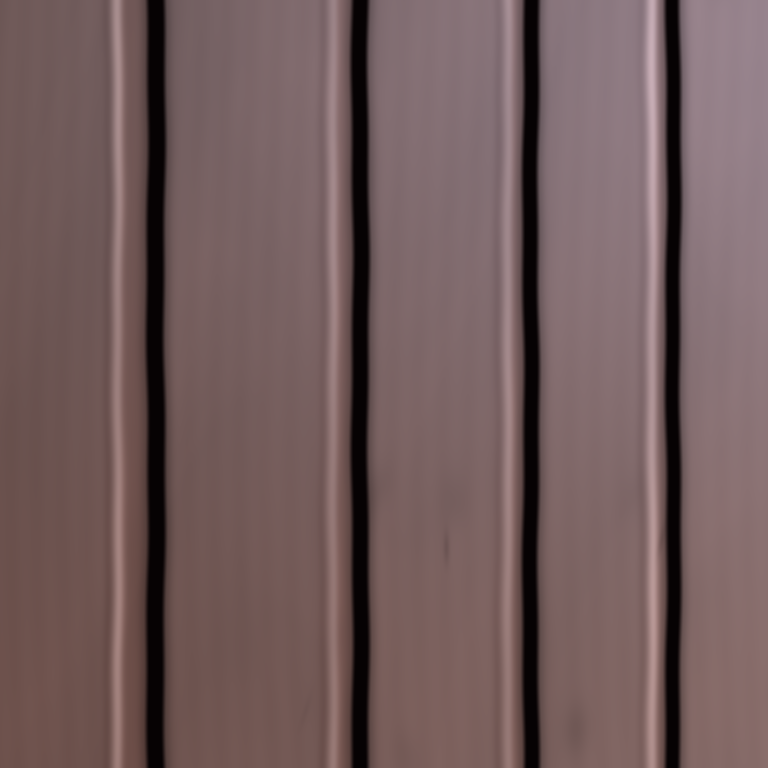
Reproduce this texture procedurally as a WebGL 2 fragment shader.

```glsl
#version 300 es
precision highp float;

uniform vec2 u_resolution;
out vec4 fragColor;

const int GROOVE_COUNT = 4;
const float FIRST_GROOVE = 0.203;
const float FIRST_SPACING = 0.266;
const float SPACING_RATIO = 0.835;

const vec3 LEFT_LOW = vec3(0.41, 0.305, 0.285);
const vec3 LEFT_HIGH = vec3(0.43, 0.345, 0.34);
const vec3 RIGHT_LOW = vec3(0.52, 0.415, 0.405);
const vec3 RIGHT_HIGH = vec3(0.585, 0.51, 0.55);
const vec3 GROOVE_DARK = vec3(0.025, 0.006, 0.01);
const vec3 SCRATCH_DARK = vec3(0.27, 0.20, 0.20);

float hash(vec2 p) {
    return fract(sin(dot(p, vec2(127.1, 311.7))) * 43758.5453);
}

float gauss(float d, float width) {
    return exp(-d * d / (width * width));
}

// Layered sines: broad mottling stretched along the boards
float mottling(vec2 p) {
    float sum = 0.0;
    float amp = 0.5;
    for (int i = 0; i < 4; i++) {
        p += vec2(sin(p.y * 0.7 + 1.3), sin(p.x * 0.8 + 2.1));
        sum += amp * sin(p.x) * sin(p.y + 0.6);
        p = p * 1.8 + 2.7;
        amp *= 0.55;
    }
    return sum;
}

// Cellular scatter: one tall, slightly tilted mark in some cells
float marks(vec2 p, float cells, float density, vec2 size) {
    vec2 home = floor(p * cells);
    float mask = 0.0;
    for (int j = -1; j <= 1; j++) {
        for (int i = -1; i <= 1; i++) {
            vec2 cell = home + vec2(i, j);
            vec2 jitter = vec2(hash(cell), hash(cell + 17.3));
            vec2 d = p - (cell + jitter) / cells;
            d.x -= d.y * (hash(cell + 5.9) - 0.3) * 0.5;
            float present = step(hash(cell + 41.7), density);
            float strength = present * (0.4 + 0.6 * hash(cell + 8.2));
            mask = max(mask, strength * exp(-dot(d / size, d / size)));
        }
    }
    return mask;
}

// Small waviness of a milled edge
float wobble(float y, float seed) {
    return 0.0011 * sin(y * 13.0 + seed * 2.4) + 0.0006 * sin(y * 37.0 + seed * 5.1);
}

vec3 boardColor(vec2 uv) {
    vec3 low = mix(LEFT_LOW, RIGHT_LOW, uv.x);
    vec3 high = mix(LEFT_HIGH, RIGHT_HIGH, uv.x);
    vec3 color = mix(low, high, smoothstep(0.0, 1.0, uv.y));
    color += 0.024 * mottling(uv * vec2(13.0, 5.0)) * vec3(1.0, 0.7, 0.65);
    color += 0.004 * sin(uv.x * 190.0 + 2.0 * sin(uv.y * 4.0));
    float wear = smoothstep(0.25, 0.6, uv.x);
    color *= 1.0 - 0.10 * wear * marks(uv, 6.0, 0.45, vec2(0.018, 0.035));
    float scratch = wear * marks(uv + 0.13, 5.0, 0.3, vec2(0.004, 0.022));
    return mix(color, SCRATCH_DARK, 0.55 * scratch);
}

// Bevelled lip, pale ridge and dark gap of one joint
vec3 addJoint(vec3 color, vec2 uv, float center, float index) {
    float x = uv.x - center;
    float lipWidth = 0.025 + 0.024 * exp(-index * 0.9);
    float ridgeX = x + lipWidth + wobble(uv.y, index + 3.0);
    float shine = 0.10 + 0.032 * (index - 1.5) * (index - 1.5);
    shine *= 1.0 + 0.13 * sin(uv.y * 9.0 + index * 2.0);

    float lip = smoothstep(-lipWidth, -lipWidth + 0.008, x) * (1.0 - smoothstep(-0.008, 0.0, x));
    color = mix(color, color * vec3(0.98, 0.93, 0.91), lip);
    color -= 0.035 * gauss(ridgeX + 0.014, 0.006);
    color += shine * vec3(1.12, 1.0, 1.0) * gauss(ridgeX, 0.0075);

    float halfWidth = 0.0118 - 0.0007 * index;
    float gapDistance = abs(x + wobble(uv.y, index)) - halfWidth;
    color *= 1.0 - 0.22 * gauss(max(gapDistance, 0.0), 0.009);
    float gap = 1.0 - smoothstep(-0.0045, 0.0035, gapDistance);
    return mix(color, GROOVE_DARK, gap);
}

void main() {
    vec2 uv = gl_FragCoord.xy / u_resolution;
    vec3 color = boardColor(uv);

    // Joints draw closer together toward the right
    float center = FIRST_GROOVE;
    float spacing = FIRST_SPACING;
    for (int i = 0; i < GROOVE_COUNT; i++) {
        color = addJoint(color, uv, center, float(i));
        center += spacing;
        spacing *= SPACING_RATIO;
    }
    fragColor = vec4(clamp(color, 0.0, 1.0), 1.0);
}
```
